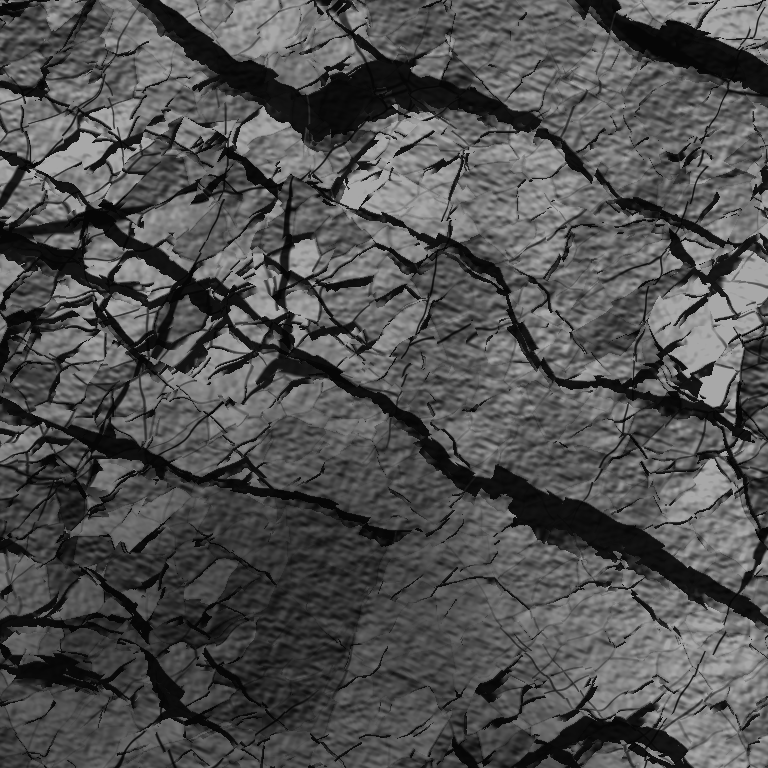
This texture is drawn by a Shadertoy shader. Its source:

```glsl
// Dark fractured rock: slanted ledges, broken blocks and small chips.
// Three scales of tilted Voronoi plates, faulted along slanted blocks, are lit
// from the upper left, with short marched shadows, cracks and fine grain on top.

vec2 hash2(vec2 p) {
    vec3 h = fract(p.xyx * vec3(0.1031, 0.1030, 0.0973));
    h += dot(h, h.yzx + 33.33);
    return fract((h.xx + h.yz) * h.zy);
}

// Two independent smooth noise channels
vec2 noise2(vec2 p) {
    vec2 i = floor(p), f = fract(p);
    f = f * f * (3.0 - 2.0 * f);
    return mix(mix(hash2(i), hash2(i + vec2(1, 0)), f.x),
               mix(hash2(i + vec2(0, 1)), hash2(i + vec2(1, 1)), f.x), f.y);
}

vec2 turn(vec2 p, float angle) {
    vec2 u = vec2(cos(angle), sin(angle));
    return vec2(dot(p, u), dot(p, vec2(-u.y, u.x)));
}

// Constant random shift inside each slanted block of a staggered grid
vec2 fault(vec2 p, float angle, vec2 freq) {
    vec2 q = turn(p, angle) * freq + 30.0;
    q.x += 7.0 * hash2(vec2(floor(q.y), 5.0)).x;
    return hash2(floor(q)) - 0.5;
}

// Plate layer: x = height, yz = slope, w = distance to the plate edge
vec4 plates(vec2 p, float angle, vec2 freq, float lean, float tilt, float lift) {
    vec2 q = turn(p, angle) * freq + 20.0 + freq.yx;
    vec2 base = floor(q - 0.5), plate = base, toA = vec2(9), toB = vec2(8);
    float dA = 99.0, dB = 99.0;
    for (int i = 0; i < 4; i++) {
        vec2 cell = base + vec2(i & 1, i >> 1);
        vec2 to = q - cell - 0.08 - 0.84 * hash2(cell);
        float d = dot(to, to);
        if (d < dA) {
            dB = dA; toB = toA;
            dA = d; toA = to; plate = cell;
        } else if (d < dB) {
            dB = d; toB = to;
        }
    }
    vec2 seed = hash2(plate + 57.0);
    vec2 slope = (seed - 0.5) * tilt - vec2(0.0, lean);
    float height = dot(slope, toA / freq) + lift * fract(seed.x * 17.0 + seed.y * 29.0);
    float edge = (dB - dA) / (2.0 * length(toA - toB) * freq.y);
    return vec4(height, turn(slope, -angle), edge);
}

// 0 = ledges, 1 = blocks, 2 = chips
vec4 layer(int k, vec2 p) {
    if (k == 0) return plates(p, -0.47, vec2(2.9, 5.0), 0.15, 0.36, 0.045);
    if (k == 1) return plates(p, -0.75, vec2(6.5, 10.5), 0.1, 0.62, 0.022);
    return plates(p, 0.55, vec2(13.0, 27.0), 0.1, 0.75, 0.010);
}

// Fine stone relief along the bedding
float grain(vec2 p) {
    vec2 q = turn(p, -0.4) * vec2(55.0, 75.0);
    return 0.0036 * (noise2(q).x + 0.6 * noise2(q * 2.4).y);
}

void mainImage(out vec4 fragColor, in vec2 fragCoord) {
    vec2 p = fragCoord / iResolution.y;

    // Ragged, faulted plate outlines
    vec2 wide = noise2(p * 7.0 + 3.0);
    vec2 fine = noise2(p * 42.0 + 17.0);
    vec2 speckle = noise2(p * 160.0);
    vec2 w = p + 0.02 * (wide - 0.5) + 0.009 * (fine - 0.5);
    w += 0.022 * fault(w, -0.5, vec2(10.0, 7.0)) + 0.01 * fault(w, 0.45, vec2(17.0, 26.0));

    // Patches of shattered stone between smoother faces
    vec2 region = noise2(p * 4.3 + 4.0);
    float broken = smoothstep(0.2, 0.65, region.x);

    // Relief, cast shadows and joints of the three layers
    vec2 slope = vec2(0.0);
    float shadow = 0.0, joints = 0.0;
    float jitter = 0.4 * fine.x + 0.6 * speckle.y;
    for (int k = 0; k < 3; k++) {
        float size = pow(0.4, float(k));
        float strength = k == 0 ? 1.0 : mix(0.6 - 0.15 * float(k), 1.1, broken);
        vec4 here = layer(k, w);
        slope += strength * here.yz;

        float blocked = 0.0, steps = float(6 - 2 * k);
        for (float i = 0.0; i < steps; i++) {
            float t = 0.085 * size * pow((i + 0.2 + 0.8 * jitter) / steps, 1.4);
            float rise = layer(k, w + t * vec2(-0.25, 0.97)).x - here.x;
            blocked = max(blocked, (strength * rise - 0.8 * t) / (0.002 + 0.003 * size + 0.3 * t));
        }
        shadow = max(shadow, smoothstep(0.0, 1.0, blocked)
                             * (0.7 + 0.3 * smoothstep(0.0, 0.0015, here.w)));
        float line = 1.0 - smoothstep(0.0002, 0.0018, here.w);
        joints = max(joints, line * strength * (0.15 + 0.45 * smoothstep(0.45, 0.75, wide.y)));
    }

    // Lighting of the tilted faces and their grain
    float e = 0.0018, level = grain(p);
    slope += vec2(grain(p + vec2(e, 0.0)) - level, grain(p + vec2(0.0, e)) - level) / e;
    slope *= min(1.0, 0.85 / (length(slope) + 0.001));
    vec3 normal = normalize(vec3(-slope, 1.0));
    float diffuse = max(dot(normal, normalize(vec3(-0.25, 0.8, 0.75))), 0.0);
    float shade = 0.03 + 0.53 * pow(diffuse, 1.4);

    // Broad weathering, speckle and a brighter upper right
    float weather = noise2(p * 2.3 + 11.0).x;
    shade *= 0.6 + 0.3 * region.y + 0.25 * wide.y + 0.3 * weather;
    shade *= 0.88 + 0.14 * speckle.x + 0.12 * fine.y;
    shade *= mix(0.78, 1.15, smoothstep(0.3, 1.5, p.x + p.y));

    // Long steep fractures, opening and closing
    float gap = plates(w, 1.15, vec2(2.6, 5.0), 0.0, 0.0, 0.0).w;
    float open = smoothstep(0.5, 0.8, wide.x);
    float fade = 0.85 * smoothstep(0.3, 0.6, region.y);
    joints = max(joints, fade * (1.0 - smoothstep(0.004 * open, 0.002 + 0.006 * open, gap)));

    shade *= (1.0 - min(joints, 0.85)) * (1.0 - 0.88 * shadow);
    fragColor = vec4(vec3(clamp(shade, 0.025, 0.66)), 1.0);
}
```
